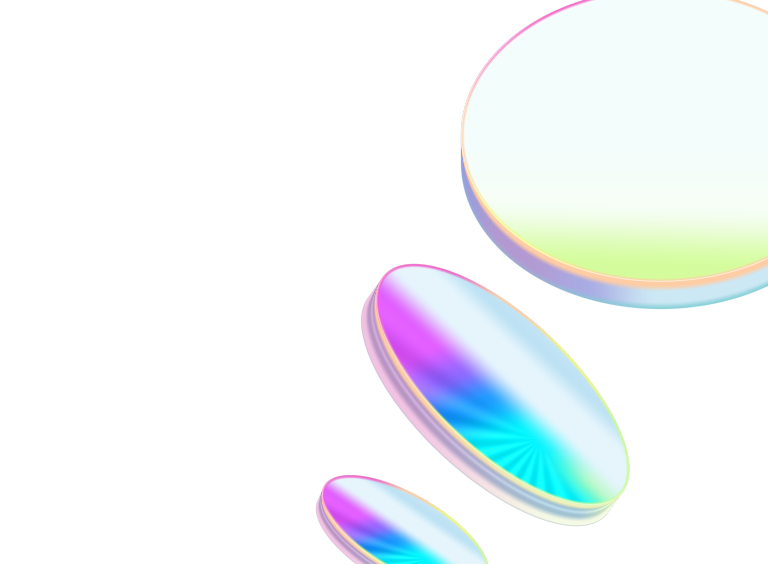
This background is drawn by a WebGL 2 fragment shader. Its source:

```glsl
#version 300 es
precision highp float;
uniform vec2 u_resolution;
out vec4 outColor;

#define ASPECT 1.358
#define RIM_WIDTH 0.0055
#define BAND_EDGE -0.04
#define BAND_SOFT 0.13
#define SHEEN_EDGE 0.34
#define STREAKS 0.07

const vec3 WHITE = vec3(1.0);
const vec3 MINT = vec3(0.952, 0.992, 0.985);
const vec3 LIME = vec3(0.83, 0.99, 0.61);
const vec3 PALE = vec3(0.90, 0.96, 0.99);
const vec3 SKY = vec3(0.74, 0.885, 0.955);
const vec3 MAGENTA = vec3(0.88, 0.36, 1.0);
const vec3 VIOLET = vec3(0.57, 0.40, 1.0);
const vec3 BLUE = vec3(0.12, 0.61, 1.0);
const vec3 CYAN = vec3(0.02, 0.96, 1.0);
const vec3 PINK = vec3(0.95, 0.36, 0.78);
const vec3 PEACH = vec3(1.0, 0.80, 0.64);
const vec3 YELLOW = vec3(0.96, 0.97, 0.48);
const vec3 MAUVE = vec3(0.70, 0.60, 0.82);
const vec3 TEAL = vec3(0.50, 0.80, 0.83);

// Maps to a space where the sheared ellipse is the unit circle
vec2 toCircle(vec2 q, vec2 radii, float shear) {
  vec2 n = q / radii;
  return vec2(n.x, (n.y - shear * n.x) / sqrt(1.0 - shear * shear));
}

// Approximate canvas distance to the ellipse, from circle space
float ellipseDistance(vec2 u, vec2 radii, float shear) {
  float k = sqrt(1.0 - shear * shear);
  float len = max(length(u), 1e-4);
  vec2 grad = vec2(u.x - shear * u.y / k, u.y / k) / (radii * len);
  return (len - 1.0) / max(length(grad), 1e-4);
}

float coverage(float d) {
  return smoothstep(0.75, -0.75, d * u_resolution.y);
}

// Clear face with a green glow along its lower edge
vec3 clearFace(vec2 n) {
  vec3 c = mix(MINT, vec3(0.965, 0.995, 0.965), smoothstep(0.0, -0.5, n.y));
  return mix(c, LIME, smoothstep(-0.46, -0.92, n.y + 0.04 * n.x));
}

// Spectral fan beside pale diagonal reflections
vec3 spectralFace(vec2 n) {
  float across = (n.x + n.y) * 0.707;
  float along = 0.4 * n.x - 0.9 * n.y;
  vec3 fan = mix(MAGENTA, VIOLET, smoothstep(-0.52, -0.2, along));
  fan = mix(fan, BLUE, smoothstep(-0.25, 0.08, along));
  fan = mix(fan, CYAN, smoothstep(0.05, 0.42, along));
  float angle = atan(n.y + 0.45, n.x - 0.3);
  fan += STREAKS * sin(angle * 19.0) * smoothstep(-0.1, -0.4, across);
  float green = smoothstep(0.55, 1.05, along) * smoothstep(-0.3, -0.05, across);
  fan = mix(fan, vec3(0.68, 0.98, 0.72), green);
  vec3 sheen = mix(PALE, SKY, smoothstep(-0.09, 0.09, across - SHEEN_EDGE));
  sheen = mix(sheen, PALE, 0.35 * smoothstep(0.4, 0.65, across));
  float edge = smoothstep(-BAND_SOFT, BAND_SOFT, across - BAND_EDGE);
  return mix(fan, sheen, edge);
}

// Iridescent rim running from pink through orange to the tail colour
vec3 rimColor(vec2 n, vec3 tail) {
  float m = n.y - 0.6 * n.x;
  vec3 c = mix(tail, YELLOW, smoothstep(-0.9, -0.3, m));
  c = mix(c, PEACH, smoothstep(-0.1, 0.55, m));
  return mix(c, PINK, smoothstep(0.7, 1.2, m));
}

// Side wall: w is 0 at the face and 1 at the outer edge
vec3 clearWall(vec2 n, float w) {
  vec3 c = mix(vec3(0.60, 0.62, 0.86), MAUVE, smoothstep(-1.0, -0.8, n.x));
  c = mix(c, vec3(0.66, 0.67, 0.89), smoothstep(-0.7, -0.35, n.x));
  c = mix(c, vec3(0.80, 0.91, 0.96), smoothstep(-0.4, 0.0, n.x));
  c = mix(c, PEACH, smoothstep(0.38, 0.1, w));
  return mix(c, TEAL, smoothstep(0.72, 1.0, w) * (0.35 + 0.5 * smoothstep(-0.7, 0.0, n.x)));
}

vec3 spectralWall(vec2 n, float w) {
  float turn = smoothstep(-0.9, 0.5, n.x);
  vec3 core = mix(vec3(0.72, 0.58, 0.76), vec3(0.63, 0.76, 0.82), turn);
  core = mix(core, vec3(0.86, 0.94, 0.72), smoothstep(0.55, 0.95, n.x));
  vec3 lip = mix(vec3(0.95, 0.76, 0.89), vec3(0.96, 0.98, 0.90), turn);
  vec3 c = mix(core, lip, smoothstep(0.5, 0.8, w));
  c = mix(c, mix(PEACH, vec3(0.94, 0.95, 0.72), turn), smoothstep(0.24, 0.06, w));
  c += 0.10 * exp(-pow((w - 0.34) / 0.07, 2.0));
  return mix(c, vec3(0.70, 0.76, 0.78), 0.65 * smoothstep(0.92, 1.0, w));
}

// A thick disc: its face swept along the depth vector
void drawDisc(inout vec3 col, vec2 p, vec2 center, vec2 radii, float shear, vec2 depth, bool clear) {
  vec2 q = p - center;
  vec2 n = q / radii;
  vec2 u = toCircle(q, radii, shear);
  vec2 sweep = toCircle(depth, radii, shear);
  float t = clamp(dot(u, sweep) / dot(sweep, sweep), 0.0, 1.0);
  float faceD = ellipseDistance(u, radii, shear);
  float bodyD = ellipseDistance(u - sweep * t, radii, shear);
  float w = clamp(faceD / max(faceD - bodyD, 1e-4), 0.0, 1.0);

  vec3 wall = clear ? clearWall(n, w) : spectralWall(n, w);
  vec3 face = clear ? clearFace(n) : spectralFace(n);
  vec3 rim = rimColor(n, clear ? PEACH : vec3(0.80, 0.98, 0.60));
  float rimMask = smoothstep(-RIM_WIDTH * 1.3, -RIM_WIDTH * 0.3, faceD);
  face = mix(face, rim, rimMask * 0.9);
  float glint = exp(-pow((faceD + 0.001) / 0.0015, 2.0));
  face = mix(face, WHITE, 0.55 * glint * smoothstep(0.3, -0.3, n.x + n.y));
  col = mix(col, wall, coverage(bodyD));
  col = mix(col, face, coverage(faceD));
}

void main() {
  vec2 p = gl_FragCoord.xy / u_resolution * vec2(ASPECT, 1.0);
  vec3 col = WHITE;
  drawDisc(col, p, vec2(1.168, 0.760), vec2(0.353, 0.260), 0.0, vec2(0.0, -0.048), true);
  drawDisc(col, p, vec2(0.889, 0.318), vec2(0.224, 0.214), -0.70, vec2(-0.0265, -0.037), false);
  drawDisc(col, p, vec2(0.717, 0.055), vec2(0.148, 0.1025), -0.66, vec2(-0.0106, -0.0247), false);
  outColor = vec4(clamp(col, 0.0, 1.0), 1.0);
}
```
